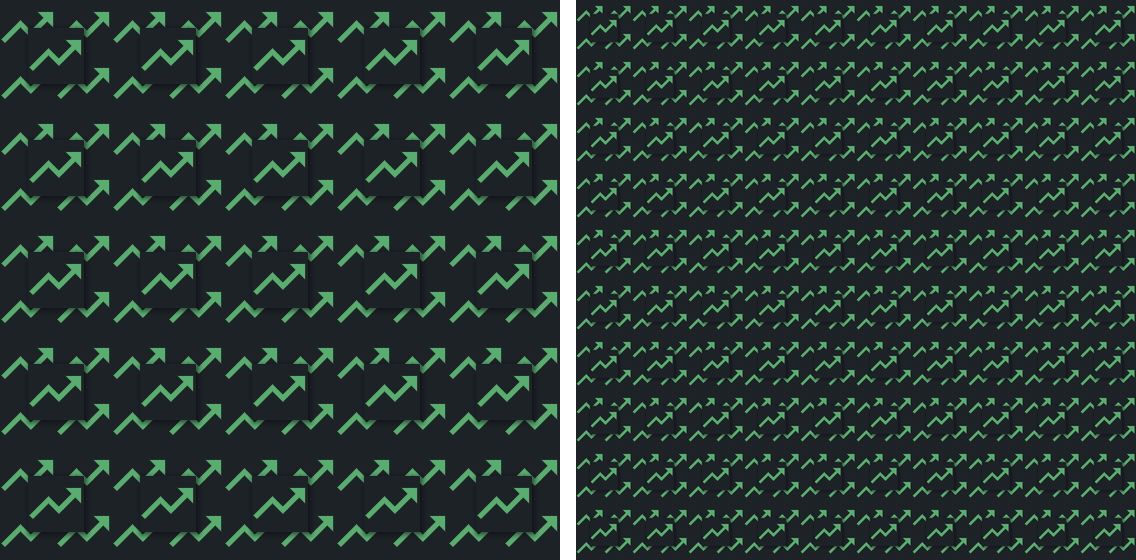
Left: one tile. Right: repeated 2 by 2.
Reproduce this pattern procedurally as a Shadertoy shader.

```glsl
// Rising zigzag arrows on a dark ground, with raised square cards casting soft shadows.
#define REPEATS 5.0
#define ICON_UNITS 21.6
#define ICON_ORIGIN vec2(1.5, 1.4)
#define STROKE_HALF 1.0
#define CARD_RADIUS 0.015
#define SHADOW_OFFSET vec2(0.03, 0.03)
#define SHADOW_BLUR 0.12
#define SHADOW_STRENGTH 0.75
#define GROUND vec3(0.113, 0.132, 0.15)
#define GREEN vec3(0.35, 0.68, 0.43)
#define SHADOW vec3(0.04, 0.03, 0.07)

// Distance to a straight bar with square ends.
float barDistance(vec2 p, vec2 a, vec2 b) {
    vec2 along = normalize(b - a);
    vec2 q = p - 0.5 * (a + b);
    vec2 local = abs(vec2(dot(q, along), dot(q, vec2(-along.y, along.x))));
    vec2 d = local - vec2(0.5 * length(b - a), STROKE_HALF);
    return length(max(d, 0.0)) + min(max(d.x, d.y), 0.0);
}

float roundBoxDistance(vec2 p, vec2 halfSize, float radius) {
    vec2 d = abs(p) - halfSize + radius;
    return length(max(d, 0.0)) + min(max(d.x, d.y), 0.0) - radius;
}

// Three bars joined at right angles plus a triangular head, y pointing down.
float arrowDistance(vec2 tile) {
    vec2 p = tile * ICON_UNITS + ICON_ORIGIN;
    float rise = barDistance(p, vec2(2.71, 17.29), vec2(10.12, 9.88));
    float dip = barDistance(p, vec2(8.70, 9.88), vec2(14.12, 15.29));
    float climb = barDistance(p, vec2(12.70, 15.29), vec2(20.0, 8.0));
    float head = max(max(p.x - 22.0, 6.0 - p.y), (10.0 - p.x + p.y) * 0.7071);
    return min(min(rise, dip), min(climb, head)) / ICON_UNITS;
}

float coverage(float d, float pixel) {
    return clamp(0.5 - d / pixel, 0.0, 1.0);
}

void mainImage(out vec4 fragColor, in vec2 fragCoord) {
    vec2 uv = fragCoord / iResolution.xy;
    uv.y = 1.0 - uv.y;

    // Each repeat spans two by two tiles; the card fills the central tile.
    vec2 cell = 2.0 * fract(uv * REPEATS);
    float pixel = 2.0 * REPEATS / min(iResolution.x, iResolution.y);
    vec2 fromCard = cell - 1.0;

    // Ground arrows
    vec3 color = mix(GROUND, GREEN, coverage(arrowDistance(fract(cell)), pixel));

    // Card shadow
    float shadowDist = roundBoxDistance(fromCard - SHADOW_OFFSET, vec2(0.5), CARD_RADIUS);
    float shade = 1.0 - smoothstep(-SHADOW_BLUR, SHADOW_BLUR, shadowDist);
    color = mix(color, SHADOW, SHADOW_STRENGTH * shade);

    // Card with its own arrow
    float card = coverage(roundBoxDistance(fromCard, vec2(0.5), CARD_RADIUS), pixel);
    vec3 face = mix(GROUND, GREEN, coverage(arrowDistance(cell - 0.5), pixel));
    color = mix(color, face, card);

    fragColor = vec4(color, 1.0);
}
```
